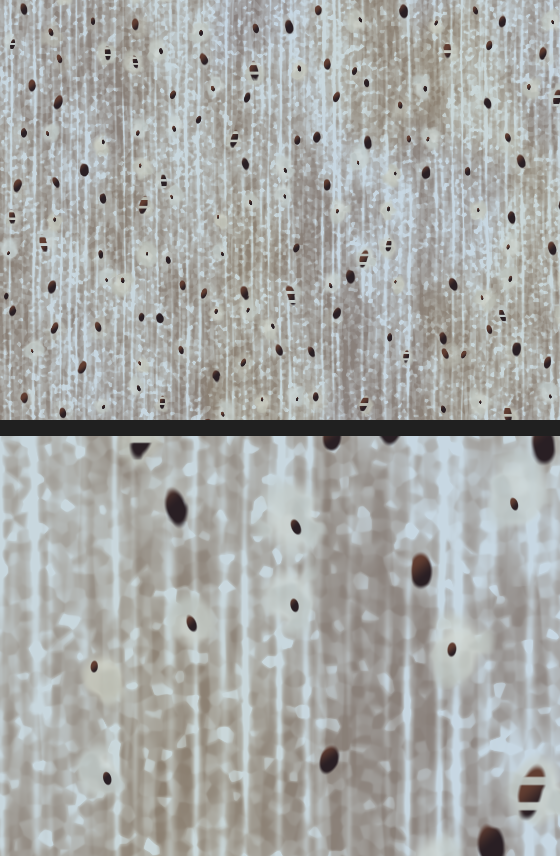
Top: the whole. Bottom: its middle third, enlarged.
Give the GLSL for this texture, as a WebGL 1 fragment shader.

```glsl
precision highp float;
// End grain of a hardwood: pale vertical rays over mottled grey-tan fibres,
// scattered with dark oval pores, barred pore groups and cream-filled pores.
// Smooth cellular noise gives the mottling; jittered grids place rays and pores.

uniform vec2 u_resolution;

#define PORE_ROWS 11.0
#define PORE_RADIUS 0.0160
#define HALO_RADIUS 0.025
#define RAY_DENSITY 46.0
#define RAY_GAIN 0.58
#define BASE_TONE 0.45
#define BAND_GAIN 0.42
#define FIBRE_GAIN 0.38
#define GRAIN_GAIN 0.40

const vec3 TAN = vec3(0.54, 0.50, 0.465);
const vec3 GREY = vec3(0.67, 0.67, 0.655);
const vec3 PALE_BLUE = vec3(0.785, 0.845, 0.875);
const vec3 CREAM = vec3(0.775, 0.785, 0.74);
const vec3 HOLLOW = vec3(0.16, 0.12, 0.14);
const vec3 RUST = vec3(0.42, 0.26, 0.20);

vec3 hash3(vec2 p) {
  vec3 q = fract(p.xyx * vec3(0.1031, 0.1030, 0.0973));
  q += dot(q, q.yxz + 33.33);
  return fract((q.xxy + q.yzz) * q.zyx);
}

// Smooth cellular noise: random cell values blended by distance, 0 to 1.
float mottle(vec2 p) {
  vec2 cell = floor(p);
  float total = 0.0;
  float weights = 0.0001;
  for (int j = -1; j <= 1; j++) {
    for (int i = -1; i <= 1; i++) {
      vec2 c = cell + vec2(float(i), float(j));
      vec3 h = hash3(c + 57.0);
      vec2 d = p - c - h.xy;
      float w = exp(-7.0 * dot(d, d));
      total += w * h.z;
      weights += w;
    }
  }
  return total / weights;
}

// Thin, slightly wavering vertical lines of uneven strength.
float rays(vec2 p) {
  float waver = 0.0022 * sin(p.y * 6.0 + p.x * 8.0) + 0.0009 * sin(p.y * 21.0 + p.x * 13.0);
  float x = (p.x + waver) * RAY_DENSITY;
  float cell = floor(x);
  float strength = 0.0;
  for (int i = -1; i <= 1; i++) {
    float c = cell + float(i);
    vec3 h = hash3(vec2(c, 211.0));
    float d = (x - c - 0.15 - 0.7 * h.x) / mix(0.10, 0.19, h.z);
    strength = max(strength, (0.15 + 0.85 * h.y) * exp(-d * d));
  }
  float breaks = mottle(vec2(x * 0.6, p.y * 11.0));
  return strength * (0.4 + 0.9 * breaks);
}

vec3 wood(vec2 p) {
  float grain = mottle(p * 115.0);
  float tone = BASE_TONE + RAY_GAIN * rays(p);
  tone += BAND_GAIN * (mottle(p * vec2(10.0, 2.2)) - 0.5);
  tone += 0.28 * (mottle(p * vec2(13.0, 9.0) + 40.0) - 0.5);
  tone += FIBRE_GAIN * (mottle(p * vec2(120.0, 15.0)) - 0.5);
  tone += GRAIN_GAIN * (grain - 0.5) + 0.22 * smoothstep(0.76, 0.95, grain);
  tone = clamp(tone, 0.0, 1.0);
  vec3 col = mix(TAN, GREY, smoothstep(0.0, 0.6, tone));
  col = mix(col, PALE_BLUE, smoothstep(0.45, 1.0, tone));
  float hue = mottle(p * vec2(6.0, 3.0) + 90.0) - 0.5;
  return col + hue * vec3(0.015, 0.0, -0.05);
}

vec3 addPores(vec3 col, vec2 p) {
  vec2 cell = floor(p * PORE_ROWS);
  float rough = mottle(p * 65.0 + 20.0) - 0.5;
  for (int j = -1; j <= 1; j++) {
    for (int i = -1; i <= 1; i++) {
      vec2 c = cell + vec2(float(i), float(j));
      vec3 place = hash3(c + 7.0);
      vec3 kind = hash3(c + 131.0);
      vec3 look = hash3(c + 317.0);
      float present = step(0.10, look.z);
      float filled = step(kind.x, 0.27);
      float group = step(0.84, kind.x);
      vec2 d = p - (c + 0.12 + 0.76 * place.xy) / PORE_ROWS;

      // Ragged cream surround, strongest on filled and grouped pores
      vec2 offset = (look.xy - 0.5) * 0.018;
      float reach = HALO_RADIUS * mix(0.7, 1.15, kind.y);
      float r = length((d - offset) * vec2(1.0, 0.85)) / reach + rough * 0.55;
      float halo = 1.0 - smoothstep(0.55, 1.1, r);
      float opacity = mix(0.5 * kind.y, 0.85, max(filled, group * 0.85));
      vec3 fill = mix(CREAM, PALE_BLUE, look.y * 0.6) + rough * 0.10;
      col = mix(col, fill, halo * opacity * present);

      // Oval hollow, tilted a little, with a rust-lit wall
      d.x += d.y * (kind.z - 0.5) * 0.6;
      float size = PORE_RADIUS * mix(0.58, 1.05, place.z) * mix(1.0, 0.45, filled);
      vec2 q = d / (size * vec2(0.62, 1.0 + 0.4 * group));
      float hole = 1.0 - smoothstep(0.75, 1.13, length(q) + rough * 0.3);
      float lit = smoothstep(-0.6, 0.9, q.y - q.x * 0.5 + 1.4 * (look.x - 0.6));
      vec3 inside = mix(HOLLOW, RUST, lit * 0.85);
      float bars = group * smoothstep(0.25, 0.8, cos(q.y * 6.5 + look.y * 6.28));
      inside = mix(inside, fill, bars * 0.95);
      col = mix(col, inside, hole * present);
    }
  }
  return col;
}

void main() {
  vec2 p = gl_FragCoord.xy / u_resolution.y;
  gl_FragColor = vec4(clamp(addPores(wood(p), p), 0.0, 1.0), 1.0);
}
```
